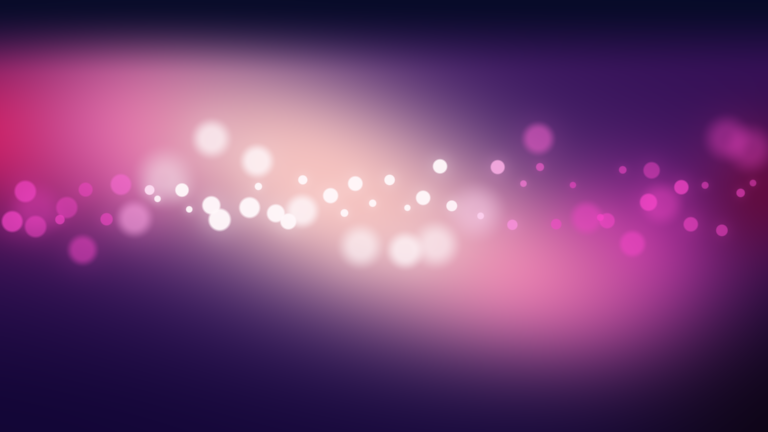
A WebGL 2 fragment shader for this background:

```glsl
#version 300 es
precision highp float;
// Bokeh lights drifting along a pink and peach glow over deep violet.

uniform vec2 u_resolution;
out vec4 outColor;

// Lengths are in canvas heights
const vec2 CANVAS_CENTER = vec2(0.889, 0.5);
const float CANVAS_WIDTH = 1.778;
const int SMALL_COUNT = 46;
const int LARGE_COUNT = 17;
const float BAND_HEIGHT = 0.54;
const float BAND_SPREAD = 0.075;
const float WAVE_HEIGHT = 0.13;

const vec3 NAVY = vec3(0.02, 0.04, 0.15);
const vec3 INDIGO = vec3(0.07, 0.02, 0.21);
const vec3 VIOLET = vec3(0.20, 0.06, 0.33);
const vec3 NIGHT = vec3(0.04, 0.01, 0.06);
const vec3 HAZE = vec3(0.32, 0.19, 0.49);
const vec3 CRIMSON = vec3(0.76, 0.08, 0.35);
const vec3 MAGENTA = vec3(0.83, 0.26, 0.61);
const vec3 ORCHID = vec3(0.68, 0.16, 0.61);
const vec3 ROSE = vec3(0.87, 0.34, 0.65);
const vec3 PEACH = vec3(0.96, 0.76, 0.75);
const vec3 WINE = vec3(0.42, 0.03, 0.20);
const vec3 LIGHT_PINK = vec3(0.96, 0.27, 0.78);
const vec3 LIGHT_WHITE = vec3(1.0, 0.97, 0.98);

vec3 hash3(float n) {
    return fract(sin(vec3(n, n + 17.3, n + 41.7) * 12.9898) * 43758.55);
}

// Tilted elliptical falloff, 1 at the center
float glow(vec2 p, vec2 center, vec2 size, float tilt) {
    float c = cos(tilt), s = sin(tilt);
    vec2 q = p - center;
    q = vec2(c * q.x + s * q.y, c * q.y - s * q.x) / size;
    return exp(-dot(q, q));
}

float disc(vec2 p, vec2 center, float radius, float softness) {
    float blur = max(radius * softness, 1.0 / u_resolution.y);
    return 1.0 - smoothstep(radius - blur, radius + blur, length(p - center));
}

// 1 in the hot middle of the band, 0 toward both ends
float whiteness(float x) {
    return smoothstep(0.24, 0.38, x) * (1.0 - smoothstep(1.02, 1.32, x));
}

vec3 background(vec2 p) {
    vec3 color = mix(INDIGO, VIOLET, smoothstep(0.0, 0.6, p.y));
    color = mix(color, NIGHT, 0.9 * glow(p, vec2(1.85, 0.0), vec2(0.4, 0.36), 0.0));
    color = mix(color, HAZE, 0.9 * glow(p, vec2(0.80, 0.56), vec2(0.66, 0.38), -0.2));
    color = mix(color, CRIMSON, glow(p, vec2(-0.02, 0.69), vec2(0.32, 0.19), 0.0));
    color = mix(color, MAGENTA, 0.95 * glow(p, vec2(0.30, 0.68), vec2(0.25, 0.20), -0.2));
    color = mix(color, ORCHID, 0.9 * glow(p, vec2(1.46, 0.42), vec2(0.25, 0.19), 0.2));
    color = mix(color, ROSE, 0.95 * glow(p, vec2(1.20, 0.37), vec2(0.30, 0.17), -0.2));
    color = mix(color, WINE, 0.7 * glow(p, vec2(1.77, 0.56), vec2(0.13, 0.15), 0.0));
    float core = glow(p, vec2(0.76, 0.57), vec2(0.46, 0.22), -0.42);
    color = mix(color, PEACH, 1.0 - pow(1.0 - core, 1.4));
    return mix(color, NAVY, 0.95 * smoothstep(0.82, 1.0, p.y));
}

// Large blurred lights ride a wave that tightens to the right
vec3 addLargeLights(vec3 color, vec2 p) {
    for (int i = 0; i < LARGE_COUNT; i++) {
        vec3 h = hash3(float(i) + 3.0);
        float x = CANVAS_WIDTH * (float(i) + 0.5 + 0.6 * h.x) / float(LARGE_COUNT);
        float phase = 3.4 * x - 1.2 - 0.65 * exp(-pow((x - 1.1) / 0.28, 2.0));
        float y = BAND_HEIGHT + 0.01 + WAVE_HEIGHT * sin(3.14159 * phase);
        float radius = mix(0.028, 0.05, h.y);
        float white = whiteness(x);
        float strength = mix(0.9, 0.4, h.y) * mix(0.6, 1.0, white);
        vec3 tint = mix(LIGHT_PINK, LIGHT_WHITE, white);
        vec2 center = vec2(x, y);
        color = mix(color, tint, strength * disc(p, center, radius, mix(0.3, 0.75, h.y)));
        color = mix(color, tint, 0.2 * strength * glow(p, center, vec2(1.7 * radius), 0.0));
    }
    return color;
}

// Small crisp lights scatter close to the band
vec3 addSmallLights(vec3 color, vec2 p) {
    for (int i = 0; i < SMALL_COUNT; i++) {
        vec3 h = hash3(float(i) + 61.0);
        float x = CANVAS_WIDTH * (float(i) + h.x) / float(SMALL_COUNT);
        float lift = 0.05 * exp(-pow((x - 1.02) / 0.1, 2.0));
        float y = BAND_HEIGHT + lift + BAND_SPREAD * (2.0 * h.y - 1.0);
        float radius = mix(0.007, 0.026, h.z * h.z * 0.6 + h.z * 0.4);
        float white = whiteness(x);
        float strength = mix(0.45 + 0.35 * h.x, 0.95, white);
        vec3 tint = mix(LIGHT_PINK, LIGHT_WHITE, white);
        vec2 center = vec2(x, y);
        color = mix(color, tint, strength * disc(p, center, radius, 0.17));
        color = mix(color, tint, 0.18 * strength * glow(p, center, vec2(1.8 * radius), 0.0));
    }
    return color;
}

void main() {
    vec2 p = (gl_FragCoord.xy - 0.5 * u_resolution) / u_resolution.y + CANVAS_CENTER;
    vec3 color = background(p);
    color = addLargeLights(color, p);
    color = addSmallLights(color, p);
    outColor = vec4(color, 1.0);
}
```
